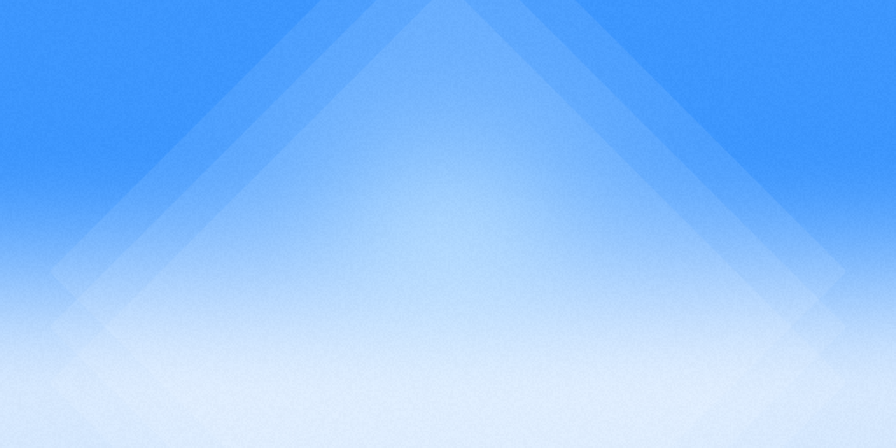
Write a Shadertoy shader that draws this background.

```glsl
// Blue to pale sky gradient with three stacked translucent diamonds, a soft glow and fine grain.

// Lengths are in canvas heights; x is measured from the centre.
const vec3 SKY_BLUE = vec3(0.238, 0.588, 0.993);
const vec3 PALE_BLUE = vec3(0.835, 0.908, 0.995);
const vec3 GLOW_COLOR = vec3(0.82, 0.93, 1.0);
const vec3 VEIL_COLOR = vec3(1.0);

const float FADE_BOTTOM = 0.10;
const float FADE_TOP = 0.69;

const int DIAMOND_COUNT = 3;
const float DIAMOND_RADIUS = 0.89;
const float DIAMOND_LOWEST = 0.146;
const float DIAMOND_STEP = 0.124;
const float CORNER_ROUNDING = 0.008;
const float VEIL_ALPHA = 0.08;

const vec2 GLOW_CENTER = vec2(0.0, 0.49);
const vec2 GLOW_SIZE = vec2(0.31, 0.26);
const float GLOW_ALPHA = 0.48;

const float GRAIN_CELLS = 256.0;
const float GRAIN_STRENGTH = 0.022;

float hash(vec2 cell) {
    vec3 p = fract(vec3(cell.xyx) * 0.1031);
    p += dot(p, p.yzx + 33.33);
    return fract((p.x + p.y) * p.z);
}

// Signed distance to a square turned by 45 degrees, with rounded corners.
float diamondDistance(vec2 p, float radius) {
    vec2 turned = abs(vec2(p.x + p.y, p.x - p.y)) * 0.70711;
    vec2 q = turned - radius * 0.70711 + CORNER_ROUNDING;
    return length(max(q, 0.0)) + min(max(q.x, q.y), 0.0) - CORNER_ROUNDING;
}

void mainImage(out vec4 fragColor, in vec2 fragCoord) {
    vec2 p = fragCoord / iResolution.y;
    p.x -= 0.5 * iResolution.x / iResolution.y;
    float pixel = 1.0 / iResolution.y;

    // Vertical sky gradient
    float skyMix = smoothstep(FADE_BOTTOM, FADE_TOP, p.y);
    vec3 color = mix(PALE_BLUE, SKY_BLUE, skyMix);

    // Translucent diamonds
    for (int i = 0; i < DIAMOND_COUNT; i++) {
        vec2 center = vec2(0.0, DIAMOND_LOWEST + float(i) * DIAMOND_STEP);
        float d = diamondDistance(p - center, DIAMOND_RADIUS);
        float coverage = 1.0 - smoothstep(-pixel, pixel, d);
        color = mix(color, VEIL_COLOR, VEIL_ALPHA * coverage);
    }

    // Central glow
    vec2 g = (p - GLOW_CENTER) / GLOW_SIZE;
    color = mix(color, GLOW_COLOR, GLOW_ALPHA * exp(-dot(g, g)));

    // Fine grain
    vec2 cell = floor(p * GRAIN_CELLS) + 2.0 * GRAIN_CELLS;
    color += (hash(cell) - 0.5) * GRAIN_STRENGTH;

    fragColor = vec4(clamp(color, 0.0, 1.0), 1.0);
}
```
